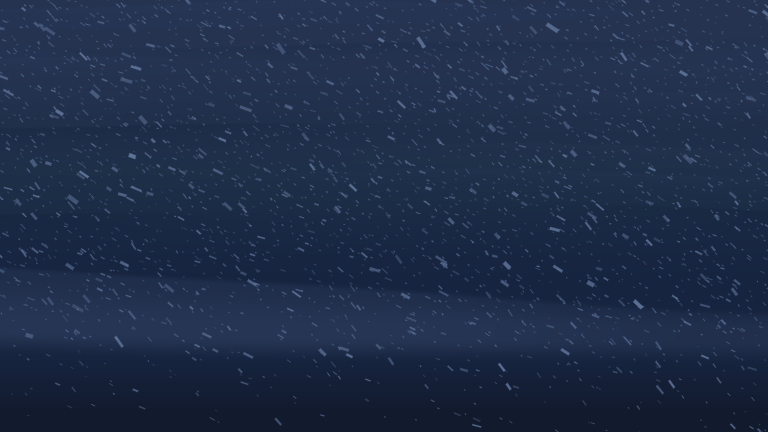
A Shadertoy shader for this texture:

```glsl
const vec3 NIGHT = vec3(0.070, 0.100, 0.175);
const vec3 DEEP  = vec3(0.088, 0.143, 0.250);
const vec3 SLATE = vec3(0.125, 0.182, 0.288);
const vec3 HAZE  = vec3(0.150, 0.207, 0.328);
const vec3 SNOW  = vec3(0.400, 0.490, 0.640);

vec3 hash3(vec3 p) {
    p = fract(p * vec3(0.1031, 0.1030, 0.0973));
    p += dot(p, p.yxz + 33.33);
    return fract((p.xxy + p.yxx) * p.zyx);
}

float boxDistance(vec2 p, vec2 halfSize) {
    vec2 d = abs(p) - halfSize;
    return length(max(d, 0.0)) + min(max(d.x, d.y), 0.0);
}

vec2 rotate(vec2 p, float angle) {
    float c = cos(angle), s = sin(angle);
    return vec2(c * p.x + s * p.y, c * p.y - s * p.x);
}

float wave(float x, float phase) {
    return sin(x * 2.3 + phase) + 0.45 * sin(x * 5.1 + phase * 2.7);
}

// Long brush strokes: one crisp edge, one slow fade
float strokes(vec2 p) {
    float tone = 0.0;
    for (int i = 0; i < 8; i++) {
        vec3 h = hash3(vec3(float(i), 7.0, 3.0));
        float level = 0.50 + 0.066 * float(i) + 0.03 * h.x;
        float d = level + 0.011 * wave(p.x, h.y * 6.28) - p.y;
        float shape = smoothstep(-0.003, 0.005, d) * exp(-max(d, 0.0) * 38.0);
        float presence = 0.5 + 0.5 * sin(p.x * 2.6 + h.z * 6.28);
        tone += shape * presence * (h.x > 0.68 ? 0.5 : -0.8);
    }
    return tone;
}

vec3 background(vec2 p) {
    vec3 color = mix(NIGHT, DEEP, smoothstep(0.02, 0.20, p.y));
    color = mix(color, SLATE, smoothstep(0.36, 0.63, p.y));
    color = mix(color, HAZE, 0.75 * smoothstep(0.68, 0.88, p.y));
    color += vec3(-0.008, 0.005, -0.004) * exp(-pow((p.y - 0.57) * 11.0, 2.0));
    color += vec3(0.021, 0.022, 0.028) * strokes(p);

    // Pale drift with a sloping crest
    float crest = 0.375 - 0.055 * p.x + 0.006 * wave(p.x, 1.2);
    float foot = 0.198 - 0.012 * p.x + 0.004 * wave(p.x, 3.0);
    float drift = smoothstep(foot - 0.025, foot + 0.035, p.y);
    drift *= 1.0 - smoothstep(crest - 0.008, crest + 0.008, p.y);
    drift *= mix(1.0, 0.55, smoothstep(foot + 0.06, crest, p.y));
    drift *= 1.0 - 0.35 * smoothstep(0.9, 1.7, p.x);
    return mix(color, HAZE, drift);
}

// Wind-blown flakes, one per cell; size runs from 0 (far) to 1 (near)
float flakes(vec2 p, float cell, float size, float density, float blur) {
    float cover = 0.0;
    vec2 home = floor(p / cell);
    for (int y = -1; y <= 1; y++) {
        for (int x = -1; x <= 1; x++) {
            vec2 id = home + vec2(x, y);
            vec3 place = hash3(vec3(id + 40.0, 11.0 + size * 20.0));
            vec3 form = hash3(vec3(id + 90.0, 57.0 + size * 20.0));
            vec2 center = (id + place.xy) * cell;
            float sparse = smoothstep(-0.05, mix(0.62, 0.40, size), center.y + 0.07 * center.x);
            if (place.z > density * sparse) continue;

            float angle = -0.62 + 0.75 * (form.x - 0.5);
            vec2 halfSize = vec2(mix(0.0022, 0.0120, size) * (0.6 + 0.7 * form.y),
                                 mix(0.0010, 0.0036, size * size) * (0.6 + 0.8 * form.z));
            float d = boxDistance(rotate(p - center, angle), halfSize);
            float glow = mix(0.35, 0.90, fract(form.x * 7.0 + form.z));
            cover = max(cover, glow * (1.0 - smoothstep(-blur, blur, d)));
        }
    }
    return cover;
}

void mainImage(out vec4 fragColor, in vec2 fragCoord) {
    vec2 p = fragCoord / iResolution.y;
    float blur = 0.75 / iResolution.y;
    vec3 color = background(p);

    // Snow from far to near
    for (int i = 0; i < 5; i++) {
        float size = float(i) / 4.0;
        float cell = 0.022 * pow(1.45, float(i));
        vec2 offset = vec2(0.37, 0.23) * float(i);
        float density = mix(0.62, 0.42, size);
        float cover = flakes(rotate(p, 0.3 * float(i)) * 0.0 + p, cell, size, density, blur);
        color = mix(color, SNOW, cover * mix(0.75, 0.95, size));
    }
    fragColor = vec4(color, 1.0);
}
```
